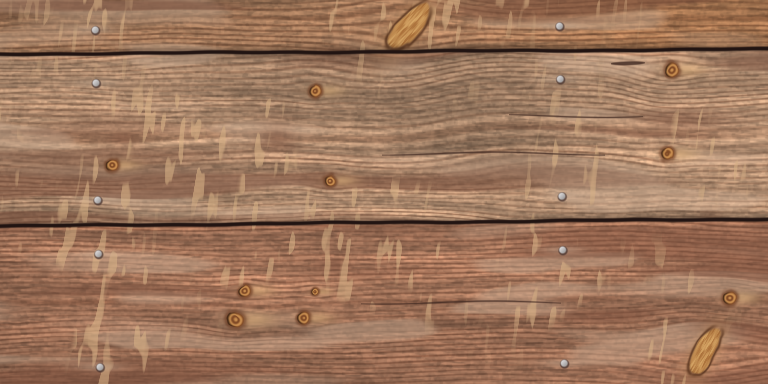
A Shadertoy shader for this texture:

```glsl
float hash(vec2 c) { return fract(sin(dot(c, vec2(127.1, 311.7))) * 43758.5); }

float bell(vec2 d) { return exp(-dot(d, d)); }

// Smooth cellular noise: random cell values blended by distance
float cells(vec2 p) {
    vec2 cell = floor(p), f = p - cell;
    float sum = 0.0, total = 0.0;
    for (int k = 0; k < 9; k++) {
        vec2 o = vec2(k % 3 - 1, k / 3 - 1), id = cell + o;
        float w = exp(-5.0 * dot(o + 0.15 - f + 0.7 * vec2(hash(id + 17.0), hash(id + 41.0)),
                                 o + 0.15 - f + 0.7 * vec2(hash(id + 17.0), hash(id + 41.0))));
        sum += w * hash(id);
        total += w;
    }
    return sum / total;
}

vec2 rotate(vec2 p, float a) {
    return vec2(cos(a) * p.x + sin(a) * p.y, cos(a) * p.y - sin(a) * p.x);
}

// Position and radius
const vec3 knots[10] = vec3[10](
    vec3(.82, .763, .017), vec3(1.75, .818, .019), vec3(1.737, .599, .018),
    vec3(.292, .57, .016), vec3(.859, .529, .016), vec3(.638, .242, .017),
    vec3(.615, .167, .023), vec3(.792, .172, .017), vec3(1.901, .224, .018),
    vec3(.82, .24, .01));
// Position, angle and half length
const vec4 branches[2] = vec4[2](vec4(1.063, .927, .85, .08), vec4(1.836, .085, 1.05, .068));
// Position and extent
const vec4 stains[5] = vec4[5](
    vec4(.32, .64, .06, .03), vec4(1.77, .685, .12, .035), vec4(.72, .635, .05, .04),
    vec4(.87, .31, .05, .02), vec4(1.85, .39, .025, .05));
// Start x, end x and height
const vec3 cracks[4] = vec3[4](vec3(1.59, 1.68, .838), vec3(.95, 1.62, .6),
    vec3(1.3, 1.7, .698), vec3(.9, 1.5, .212));
const float nailRows[5] = float[5](.922, .784, .479, .339, .044);

void mainImage(out vec4 fragColor, in vec2 fragCoord) {
    vec2 p = fragCoord / iResolution.xy * vec2(2, 1);
    float px = 1.0 / iResolution.y;

    // Planks and the gaps between them
    float wobble = .0012 * sin(p.x * 9.0) + .0008 * sin(p.x * 31.0);
    float lowGap = p.y - mix(.411, .43, p.x * .5) - wobble;
    float highGap = p.y - mix(.859, .872, p.x * .5) + wobble;
    float top = step(0.0, highGap), middle = step(0.0, lowGap) - top;
    float plank = middle + 2.0 * top;

    // Grain flow, bent around knots and branches
    float flow = p.y + .007 * sin(p.x * 3.1 + plank * 2.0) + .003 * sin(p.x * 8.3 + p.y * 9.0);
    flow += (.018 + .035 * middle) * (cells(p * vec2(2.4, 6) + plank * 7.0) - .5);
    for (int i = 0; i < 10; i++) {
        vec2 d = (p - knots[i].xy) / knots[i].z;
        flow -= .85 * knots[i].z * tanh(d.y) * bell(d / vec2(3.4, 2.6));
    }
    for (int i = 0; i < 2; i++) {
        vec2 d = p - branches[i].xy;
        flow -= .04 * tanh(d.y * 20.0) * bell(d * 6.3);
    }

    // Growth lines, wider apart near each plank's axis
    float g = flow - (plank < .5 ? .21 : plank < 1.5 ? .655 : .95);
    float phase = 490.0 * g * abs(g) / (abs(g) + mix(.015, .05, middle));
    phase += 2.5 * cells(vec2(p.x * 5.0, flow * 40.0));
    float line = pow(.5 + .5 * sin(phase), 2.0);
    float streak = cells(vec2(p.x * 2.2, flow * 38.0) + plank * 13.0);
    float broad = cells(p * vec2(2, 7) + 5.0 + plank * 9.0);
    float fibre = cells(p * vec2(38, 210)), grit = cells(p * 130.0);

    vec3 col = plank < .5 ? vec3(.635, .455, .355)
             : plank < 1.5 ? vec3(.725, .58, .465) : vec3(.67, .5, .375);
    col = mix(col, vec3(.72, .49, .31), top * .5 * smoothstep(1.1, 1.8, p.x));
    col *= 1.0 + .32 * (streak - .5) + .26 * (broad - .5);
    col *= 1.0 + .26 * (fibre - .5) + .14 * (grit - .5);
    col *= 1.0 - line * vec3(.19, .23, .25) * (.45 + streak);

    // Weathered pale streaks and dark stains
    float pale = smoothstep(.6, .85, cells(vec2(p.x * 3.5, flow * 24.0) + 31.0));
    col = mix(col, vec3(.8, .68, .58), .45 * pale);
    float dark = smoothstep(.62, .9, cells(vec2(p.x * 1.6, flow * 27.0) + 63.0));
    for (int i = 0; i < 5; i++)
        dark = max(dark, .85 * bell((p - stains[i].xy) / stains[i].zw * (.6 + .8 * streak)));
    col = mix(col, vec3(.46, .29, .22), .55 * dark);

    // Short scrapes across the grain
    float scrape = smoothstep(.73, .88, cells(rotate(p, -.12) * vec2(75, 16)));
    scrape *= smoothstep(.45, .65, cells(p * vec2(5, 4) + 80.0));
    col = mix(col, vec3(.84, .69, .52), .6 * scrape);

    // Cracks tapering at both ends
    for (int i = 0; i < 4; i++) {
        float t = clamp((p.x - cracks[i].x) / (cracks[i].y - cracks[i].x), 0.0, 1.0);
        float w = (i == 0 ? .005 : .002) * sqrt(4.0 * t * (1.0 - t));
        float d = abs(p.y - cracks[i].z - .004 * sin(p.x * 11.0));
        col = mix(col, vec3(.25, .16, .13), .8 * step(.001, w) * (1.0 - smoothstep(w - px, w + px, d)));
    }

    // Round knots with a pale tail, dark rim and rings
    for (int i = 0; i < 10; i++) {
        vec2 d = (p - knots[i].xy) / knots[i].z;
        if (length(d) > 9.0) continue;
        float r = length(d) + .35 * (cells(p * 60.0) - .5), edge = px / knots[i].z;
        col = mix(col, vec3(.85, .68, .48), .6 * bell((d - vec2(1.8, 0)) / vec2(2.6, .9)));
        col = mix(col, vec3(.4, .22, .13), .6 * exp(-9.0 * (r - 1.0) * (r - 1.0)));
        vec3 wood = mix(vec3(.78, .55, .31), vec3(.5, .29, .15), .5 + .5 * sin(r * 10.0 - 1.5));
        wood *= 1.0 - .5 * smoothstep(.5, .9, r) * (1.0 - smoothstep(-.9, .3, d.x));
        col = mix(col, wood, 1.0 - smoothstep(.95 - edge, .95 + edge, r));
    }

    // Cut branches: long tilted ovals
    for (int i = 0; i < 2; i++) {
        vec2 d = rotate(p - branches[i].xy, branches[i].z) / branches[i].w / vec2(1, .42);
        float r = length(d) + .3 * (cells(p * 32.0) - .5);
        col = mix(col, vec3(.83, .63, .42), .65 * exp(-r * r * .8));
        vec3 wood = mix(vec3(.84, .65, .4), vec3(.66, .43, .22), cells(d * vec2(3, 9)));
        col = mix(col, wood, 1.0 - smoothstep(.85, 1.0, r));
        float rim = exp(-80.0 * (r - 1.0) * (r - 1.0)) * smoothstep(-.5, .6, abs(d.y) - .3 * d.x);
        col = mix(col, vec3(.32, .18, .1), .75 * rim);
    }

    // Two columns of nails
    for (int i = 0; i < 10; i++) {
        float right = float(i / 5), y = nailRows[i % 5];
        vec2 d = p - vec2(.247 + 1.209 * right + .014 * (1.0 - y), y + .01 * right);
        col = mix(col, vec3(.82, .71, .61), .4 * bell(d / vec2(.06, .01)));
        col = mix(col, vec3(.3, .22, .2), .8 - .8 * smoothstep(.012 - px, .012 + px, length(d + vec2(-.001, .002))));
        vec3 metal = vec3(.74, .73, .73) + 10.0 * (d.y - d.x);
        col = mix(col, metal, 1.0 - smoothstep(.009 - px, .009 + px, length(d)));
    }

    // Gap shadow with a worn edge below
    float gap = min(abs(lowGap), abs(highGap));
    col *= 1.0 - .35 * exp(-gap * 90.0);
    float below = plank < .5 ? -lowGap : -highGap;
    col += vec3(.16, .1, .07) * streak * bell(vec2((below - .01) / .004, 0));
    col = mix(col, vec3(.13, .08, .07), 1.0 - smoothstep(.0045 - px, .0045 + px, gap));
    fragColor = vec4(clamp(col, 0.0, 1.0), 1);
}
```
